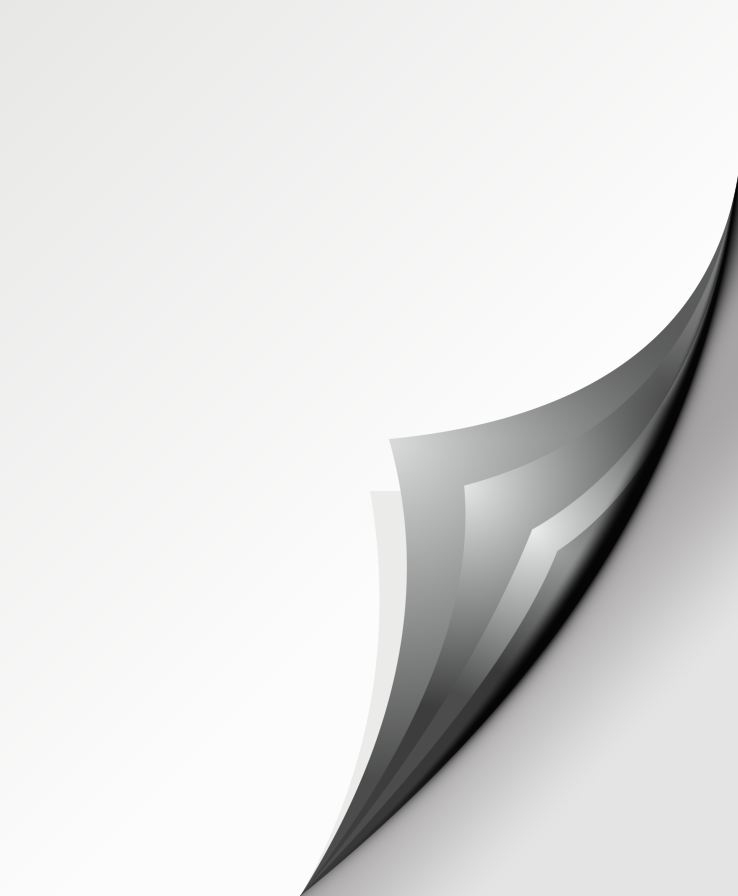
Reproduce this background procedurally as a WebGL 2 fragment shader.

```glsl
#version 300 es
precision highp float;
// A pale page whose lower right corner curls up in four stacked sheets.
// Every sheet is bounded by quadratic curves that rise monotonically, so each
// curve is solved for height and gives a signed distance to its edge.
uniform vec2 u_resolution;
out vec4 fragColor;

const int SHEETS = 4;
const vec2 FOLD_TOP = vec2(0.826, 0.818);
const vec2 FOLD_BEND = vec2(0.781, 0.359);
const vec2 FOLD_BOTTOM = vec2(0.335, 0.0);

// Corner of each sheet, and the control points of its upper and lower edges
const vec2 TIP[SHEETS] = vec2[](
  vec2(0.434, 0.510), vec2(0.518, 0.458), vec2(0.594, 0.409), vec2(0.622, 0.385));
const vec2 UPPER[SHEETS] = vec2[](
  vec2(0.788, 0.544), vec2(0.785, 0.529), vec2(0.788, 0.521), vec2(0.786, 0.495));
const vec2 LOWER[SHEETS] = vec2[](
  vec2(0.503, 0.268), vec2(0.536, 0.260), vec2(0.512, 0.206), vec2(0.565, 0.240));
// Tone at the corner, tone far from it, tone at the top, reach of the fade
const vec4 TONE[SHEETS] = vec4[](
  vec4(0.86, 0.30, 0.36, 0.38), vec4(0.90, 0.24, 0.48, 0.25),
  vec4(0.93, 0.30, 0.92, 0.20), vec4(0.62, 0.22, 0.95, 0.15));

// Signed distance to a curve rising from a to b, positive on its right
float curveSide(vec2 p, vec2 a, vec2 bend, vec2 b) {
  float rise = clamp(p.y, a.y, b.y) - a.y;
  float k = bend.y - a.y;
  float q = a.y - 2.0 * bend.y + b.y;
  float t = rise / (k + sqrt(max(k * k + q * rise, 0.0)));
  vec2 tangent = mix(bend - a, b - bend, t);
  float x = mix(mix(a.x, bend.x, t), mix(bend.x, b.x, t), t);
  return (p.x - x) * tangent.y / length(tangent);
}

// Distance to the two-part left border of a curled sheet
float sheetSide(vec2 p, vec2 tip, vec2 upper, vec2 lower) {
  return p.y > tip.y ? curveSide(p, tip, upper, FOLD_TOP)
                     : curveSide(p, FOLD_BOTTOM, lower, tip);
}

float coverage(float dist, float pixel) {
  return smoothstep(-0.75 * pixel, 0.75 * pixel, dist);
}

// Diagonal light on the flat page
vec3 pageColor(vec2 p) {
  float light = clamp((p.x + 1.0 - p.y) / 1.1, 0.0, 1.0);
  return mix(vec3(0.906, 0.906, 0.902), vec3(0.99), light);
}

// Metallic fade away from the corner, with a glint or shade near the top
float sheetTone(vec2 p, vec2 tip, vec4 tone) {
  float fade = clamp(distance(p, tip) / tone.w, 0.0, 1.0);
  return mix(mix(tone.x, tone.y, fade), tone.z, smoothstep(0.5, 0.68, p.y));
}

// Surface beneath the stack, darkened along the fold
vec3 backdropColor(vec2 p, float foldDist) {
  float light = smoothstep(0.2, 0.41, dot(p, vec2(0.73, -0.685)));
  vec3 color = mix(vec3(0.655, 0.645, 0.65), vec3(0.895), light);
  float spread = mix(0.006, 0.016, smoothstep(0.6, 0.8, p.y));
  float shadow = exp(-max(foldDist, 0.0) / spread);
  return color * (1.0 - shadow * mix(0.3, 0.95, smoothstep(0.0, 0.3, p.y)));
}

void main() {
  vec2 p = gl_FragCoord.xy / u_resolution.y;
  float pixel = 1.0 / u_resolution.y;
  float foldDist = curveSide(p, FOLD_BOTTOM, FOLD_BEND, FOLD_TOP);
  vec3 color = pageColor(p);

  // Faint sheet showing to the left of the curl
  vec2 paleTip = vec2(0.413, 0.452);
  float pale = coverage(curveSide(p, FOLD_BOTTOM, vec2(0.454, 0.211), paleTip), pixel);
  pale *= coverage(paleTip.y - p.y, pixel);
  color = mix(color, vec3(0.92, 0.92, 0.917), pale);

  // Curled sheets, from the back to the front
  for (int i = 0; i < SHEETS; i++) {
    float side = sheetSide(p, TIP[i], UPPER[i], LOWER[i]);
    vec3 tint = vec3(0.995, 1.0, 1.0) * sheetTone(p, TIP[i], TONE[i]);
    color = mix(color, tint, coverage(side, pixel));
  }

  // Dark crease, widest halfway along the fold
  float along = clamp(p.y / FOLD_TOP.y, 0.0, 1.0);
  float crease = 0.003 + 0.021 * pow(sin(3.14159 * along), 2.0);
  float creaseShade = smoothstep(-1.3 * crease, -0.35 * crease, foldDist);
  float inStack = coverage(sheetSide(p, TIP[0], UPPER[0], LOWER[0]), pixel);
  creaseShade *= inStack * smoothstep(0.0, 0.2, p.y) * step(p.y, FOLD_TOP.y);
  color = mix(color, vec3(0.02), creaseShade);

  color = mix(color, backdropColor(p, foldDist), coverage(foldDist, pixel));
  fragColor = vec4(color, 1.0);
}
```
